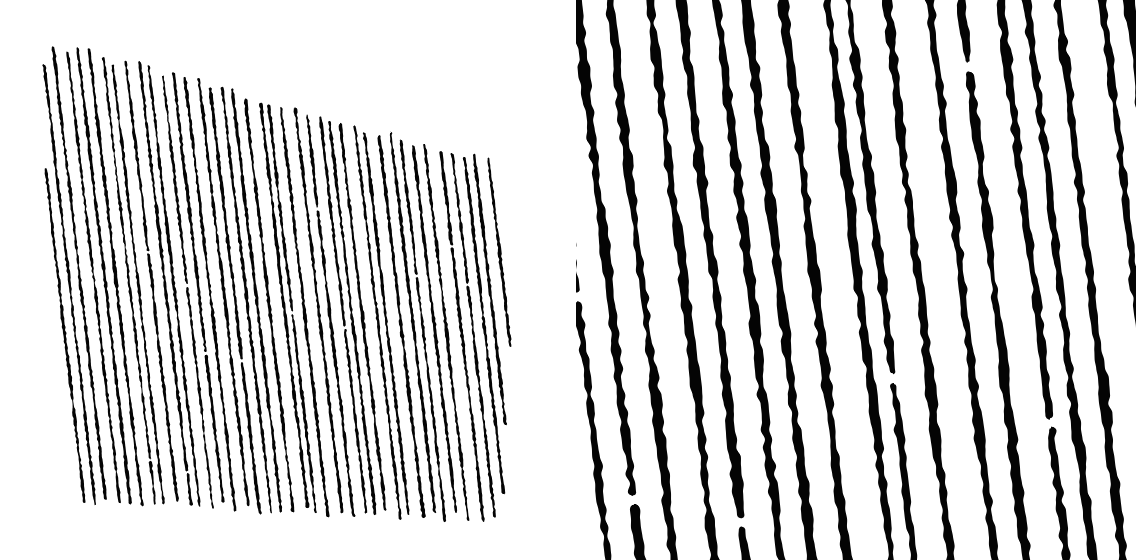
Left: the whole. Right: its middle third, enlarged.
Give the GLSL for this pattern, as a Shadertoy shader.

```glsl
const float LINE_COUNT = 39.0;
const float FIRST_LINE = 0.1061;    // x of the first line at height PIVOT
const float SPACING = 0.02078;
const float PIVOT = 0.479;
const float LEAN = 0.116;           // leftward drift per unit of height
const float OFFSET_JITTER = 0.0042;
const float END_JITTER = 0.009;
const float HALF_WIDTH = 0.0023;
const float BEAD_FREQ = 190.0;
const float BEAD_DEPTH = 0.0021;
const float SWELL_FREQ = 32.0;
const float SWELL_DEPTH = 0.0013;
const float WOBBLE_FREQ = 14.0;
const float WOBBLE = 0.0012;
const float GAP_CHANCE = 0.32;
const float GAP_HALF = 0.0046;
const vec3 PAPER = vec3(1.0);
const vec3 INK = vec3(0.015);

// Heights where a line meets each side of the outline: start, change per unit x
const vec2 TOP = vec2(0.961, -0.279);
const vec2 BOTTOM = vec2(0.113, -0.047);
const vec2 LEFT = vec2(-0.216, 8.62);
const vec2 RIGHT = vec2(-4.958, 5.952);

float hash(vec2 p) {
    vec3 q = fract(p.xyx * vec3(0.1031, 0.1030, 0.0973));
    q += dot(q, q.yzx + 33.33);
    return fract((q.x + q.y) * q.z);
}

// Signed smooth noise along a line, about -0.5 to 0.5
float noise(float t, float seed) {
    float i = floor(t);
    float f = fract(t);
    f = f * f * (3.0 - 2.0 * f);
    return mix(hash(vec2(i, seed)), hash(vec2(i + 1.0, seed)), f) - 0.5;
}

float heightAt(vec2 side, float x) {
    return side.x + side.y * x;
}

// Signed distance to one rough pen stroke
float stroke(vec2 p, float id) {
    float seed = id * 7.0 + 11.0;
    float base = FIRST_LINE + id * SPACING;

    // Hand placed centre
    float centre = base + OFFSET_JITTER * 2.0 * (hash(vec2(seed, 1.3)) - 0.5);
    centre += WOBBLE * noise(p.y * WOBBLE_FREQ, seed);
    float across = p.x - centre;

    // Ragged ends, clipped by the slanted outline
    float top = min(heightAt(TOP, base), heightAt(LEFT, base));
    float bottom = max(heightAt(BOTTOM, base), heightAt(RIGHT, base));
    top += END_JITTER * 2.0 * (hash(vec2(seed, 2.7)) - 0.5);
    bottom += END_JITTER * 2.0 * (hash(vec2(seed, 4.1)) - 0.5);
    float beyond = max(p.y - top, bottom - p.y);

    // Occasional skip of the pen
    if (hash(vec2(seed, 5.9)) < GAP_CHANCE) {
        float gapY = mix(0.13, 0.75, hash(vec2(seed, 8.3)));
        beyond = max(beyond, GAP_HALF - abs(p.y - gapY));
    }

    // Beaded edges, different on each side, over a slow swell
    float edgeSeed = seed + (across < 0.0 ? 2.0 : 4.0);
    float width = HALF_WIDTH * mix(0.88, 1.12, hash(vec2(seed, 6.5)));
    width += SWELL_DEPTH * noise(p.y * SWELL_FREQ, seed + 1.0);
    width += BEAD_DEPTH * noise(p.y * BEAD_FREQ, edgeSeed);
    return length(vec2(across, max(beyond, 0.0))) - max(width, 0.0006);
}

void mainImage(out vec4 fragColor, in vec2 fragCoord) {
    float size = min(iResolution.x, iResolution.y);
    vec2 p = (fragCoord - 0.5 * (iResolution.xy - size)) / size;

    // Shear the canvas so the strokes stand upright
    p.x += LEAN * (p.y - PIVOT);
    float nearest = floor((p.x - FIRST_LINE) / SPACING + 0.5);

    float d = 1.0;
    for (float k = -1.0; k <= 1.0; k++) {
        float id = nearest + k;
        if (id >= 0.0 && id < LINE_COUNT) d = min(d, stroke(p, id));
    }

    float coverage = clamp(0.5 - d * size, 0.0, 1.0);
    fragColor = vec4(mix(PAPER, INK, coverage), 1.0);
}
```
